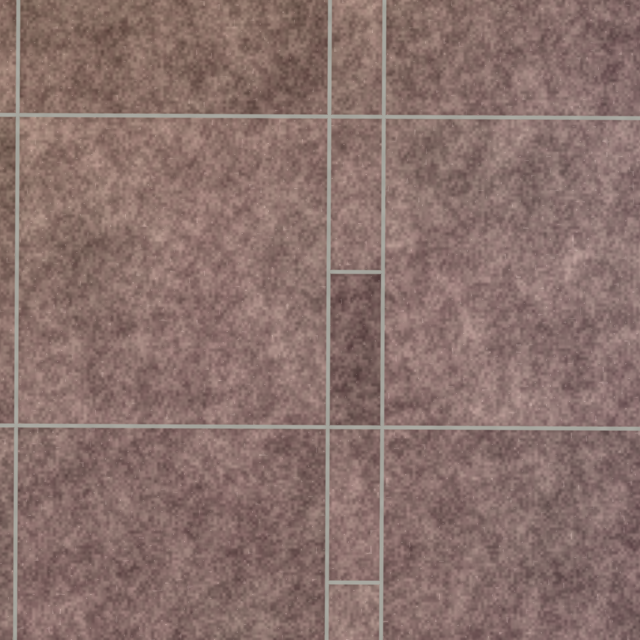
Give the GLSL for this texture, as a Shadertoy shader.

```glsl
// Brown-rose stone floor: large square tiles parted by a narrow strip of half-length pieces.
// A slightly turned grid gives the grout distance and a piece id; layered value noise
// gives each piece its own grain, blotches and shade.

#define GRID_ORIGIN vec2(0.026, 0.3327)
#define TILE_WIDTH 0.487
#define STRIP_WIDTH 0.085
#define ROW_HEIGHT 0.4853
#define GRID_TILT 0.0052
#define GROUT_HALF_WIDTH 0.0031
#define GROUT_SOFTNESS 0.0016
#define STONE_COLOR vec3(0.542, 0.438, 0.421)
#define GROUT_COLOR vec3(0.655, 0.655, 0.625)
#define GRAIN_FREQUENCY 215.0
#define GRAIN_STRENGTH 0.15

float hash(vec2 p) {
    return fract(sin(dot(p, vec2(12.9898, 78.233))) * 43758.5453);
}

// Smooth value noise in 0..1
float noise(vec2 p) {
    vec2 cell = floor(p), f = fract(p);
    f = f * f * (3.0 - 2.0 * f);
    float low = mix(hash(cell), hash(cell + vec2(1, 0)), f.x);
    float high = mix(hash(cell + vec2(0, 1)), hash(cell + vec2(1, 1)), f.x);
    return mix(low, high, f.y);
}

// Brightness offset of the stone, centred on zero: fine grain down to broad blotches
float stoneGrain(vec2 p) {
    float sum = 0.0, frequency = GRAIN_FREQUENCY, strength = GRAIN_STRENGTH;
    for (int i = 0; i < 5; i++) {
        sum += strength * (noise(p * frequency) - 0.5);
        p = mat2(0.8, 0.6, -0.6, 0.8) * p + 3.7;
        frequency *= 0.44;
        strength *= 0.8;
    }
    return sum;
}

void mainImage(out vec4 fragColor, in vec2 fragCoord) {
    vec2 uv = fragCoord / iResolution.xy;
    vec2 p = uv + GRID_TILT * vec2(0.5 - uv.y, uv.x - 0.5) - GRID_ORIGIN;

    // Column and row of the repeat, and the position inside it
    vec2 period = vec2(TILE_WIDTH + STRIP_WIDTH, ROW_HEIGHT);
    vec2 id = floor(p / period);
    vec2 local = p - id * period;
    bool inStrip = local.x > TILE_WIDTH;
    bool isSplit = inStrip && mod(id.x, 2.0) < 0.5;
    bool evenRow = mod(id.y, 2.0) < 0.5;
    bool lowerHalf = local.y < 0.5 * ROW_HEIGHT;

    // Distance to the nearest grout line; split strips have a joint halfway up
    vec2 edge = min(local, period - local);
    float groutDist = min(min(edge.x, edge.y), abs(local.x - TILE_WIDTH));
    if (isSplit) groutDist = min(groutDist, abs(local.y - 0.5 * ROW_HEIGHT));

    // Shade of each piece: rows alternate, strip halves contrast
    float shade = evenRow ? 0.02 : -0.025;
    if (inStrip) shade = evenRow ? -0.01 : 0.012;
    if (isSplit && lowerHalf) shade += evenRow ? -0.06 : 0.01;
    vec2 piece = id * 2.0 + vec2(inStrip, isSplit && lowerHalf);
    float variation = hash(piece + 4.3);
    shade += 0.014 * (variation - 0.5);

    // Grain, pale mineral flecks and a faint shift of hue
    vec2 stonePos = uv + 5.0 * vec2(variation, hash(piece + 9.1));
    float fleck = smoothstep(0.86, 1.0, noise(stonePos * 170.0));
    float hue = noise(stonePos * 120.0) + noise(stonePos * 6.0) - 1.0;
    vec3 stone = STONE_COLOR + (shade + stoneGrain(stonePos)) * vec3(1.0, 0.93, 0.86);
    stone += 0.09 * fleck + hue * vec3(0.012, -0.008, 0.004);

    // Warm cast at the upper left, cooler cast towards the right
    float warmth = smoothstep(0.75, 1.5, uv.y + 0.6 * (1.0 - uv.x));
    stone += warmth * vec3(0.0, 0.002, -0.025);
    stone += smoothstep(0.5, 1.0, uv.x) * vec3(-0.004, 0.0, 0.012);

    // Thin shadow beside the joints, then the grout itself
    stone -= 0.025 * (1.0 - smoothstep(GROUT_HALF_WIDTH, 3.0 * GROUT_HALF_WIDTH, groutDist));
    vec3 grout = GROUT_COLOR + 0.04 * (noise(uv * 70.0) - 0.5);
    float softness = max(GROUT_SOFTNESS, 0.7 / iResolution.y);
    float groutMask = 1.0 - smoothstep(GROUT_HALF_WIDTH - softness, GROUT_HALF_WIDTH + softness, groutDist);

    fragColor = vec4(mix(stone, grout, groutMask), 1.0);
}
```
